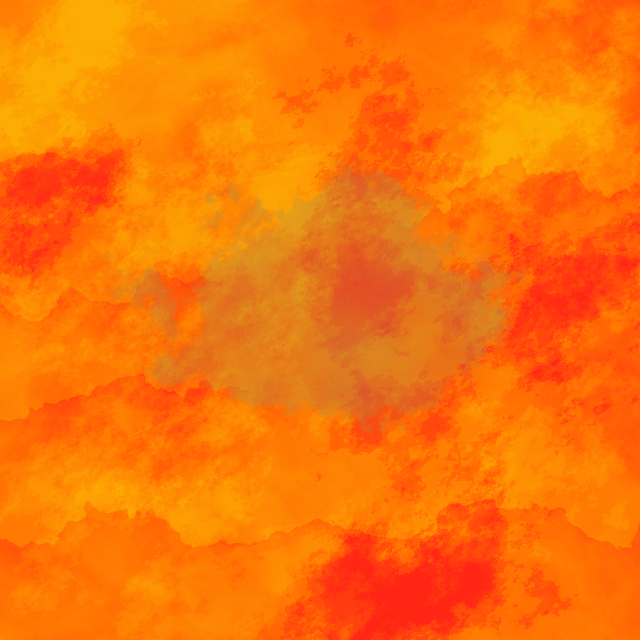
Give the GLSL for this background, as a WebGL 2 fragment shader.

```glsl
#version 300 es
precision highp float;
// Layered orange watercolour: a tone field is built from warped noise, speckle,
// crumbling diagonal blots and washes with crisp upper edges, then mapped from
// yellow to red. A thin grey-ochre veil dulls the pigment around the middle.

#define BASE_TONE 0.385
#define CLOUD_CONTRAST 0.85
#define SPECKLE_STRENGTH 0.15
#define BLOT_COUNT 13
#define HOT_STRENGTH 0.42
#define COOL_STRENGTH 0.22
#define RAGGEDNESS 3.6
#define WASH_COUNT 5
#define WASH_STRENGTH 0.22
#define VEIL_OPACITY 0.48
#define GRAIN 0.07

uniform vec2 u_resolution;
out vec4 fragColor;

const vec3 YELLOW = vec3(0.99, 0.68, 0.01);
const vec3 ORANGE = vec3(1.00, 0.43, 0.01);
const vec3 RED = vec3(1.00, 0.15, 0.08);
const vec3 OCHRE_GREY = vec3(0.70, 0.53, 0.27);

float hash(vec2 p) {
    vec3 q = fract(p.xyx * 0.1031);
    q += dot(q, q.yzx + 33.33);
    return fract((q.x + q.y) * q.z);
}

float noise(vec2 p) {
    vec2 cell = floor(p);
    vec2 f = fract(p);
    f = f * f * (3.0 - 2.0 * f);
    float low = mix(hash(cell), hash(cell + vec2(1, 0)), f.x);
    float high = mix(hash(cell + vec2(0, 1)), hash(cell + vec2(1, 1)), f.x);
    return mix(low, high, f.y);
}

// Fractal noise centred on zero; each octave is turned and doubled.
float fbm(vec2 p, int octaves, float gain) {
    float sum = 0.0, total = 0.0, amplitude = 1.0;
    for (int i = 0; i < octaves; i++) {
        sum += amplitude * noise(p);
        total += amplitude;
        amplitude *= gain;
        p = mat2(1.6, 1.2, -1.2, 1.6) * p + 17.3;
    }
    return sum / total - 0.5;
}

// Soft cloud of pigment, bent by a slower noise.
float cloudTone(vec2 p) {
    vec2 bend = vec2(fbm(p * 4.0 + 3.1, 4, 0.5), fbm(p * 4.0 + 41.7, 4, 0.5));
    return fbm(p * vec2(2.6, 3.4) + bend * 1.6 + 8.2, 7, 0.58);
}

// Sharp-edged flecks, gathered in some regions and absent in others.
float speckleTone(vec2 p) {
    float flecks = fbm(mat2(0.82, -0.57, 0.57, 0.82) * p * vec2(9.0, 11.0) + 31.0, 7, 0.74);
    float region = smoothstep(0.3, 0.65, noise(p * 4.0 + 12.5));
    float steps = smoothstep(-0.01, 0.01, flecks) + smoothstep(0.05, 0.07, flecks)
                - smoothstep(0.05, 0.07, -flecks);
    return SPECKLE_STRENGTH * region * (0.5 * steps - 0.25);
}

// Crumbling blots spread by a low-discrepancy sequence; hot ones add red.
float blotTone(vec2 p) {
    float tone = 0.0;
    for (int i = 0; i < BLOT_COUNT; i++) {
        float seed = float(i);
        vec2 center = fract(vec2(0.58, 0.53) + seed * vec2(0.7549, 0.5698));
        float radius = mix(0.12, 0.18, hash(vec2(seed, 5.0)));
        vec2 q = mat2(0.82, -0.57, 0.57, 0.82) * (p - center);
        float dist = length(q * vec2(0.85, 1.2)) / radius;
        if (dist > 2.4) continue;
        float depth = 1.0 - dist + RAGGEDNESS * fbm(q * vec2(7.0, 10.0) + seed * 13.7 + 50.0, 7, 0.72);
        float body = 0.34 * smoothstep(0.14, 0.22, depth) + 0.28 * smoothstep(0.46, 0.54, depth)
                   + 0.38 * smoothstep(-0.2, 1.1, depth);
        bool hot = i % 4 == 0 || i % 5 == 2;
        tone += body * (hot ? HOT_STRENGTH : -COOL_STRENGTH);
    }
    return tone;
}

// Broken washes: crisp dripping top edge, fading downwards.
float washTone(vec2 p) {
    float tone = 0.0;
    for (int i = 0; i < WASH_COUNT; i++) {
        float seed = float(i) * 9.1 + 2.0;
        float level = (float(i) + 0.4 + 0.6 * hash(vec2(seed, 1.0))) / float(WASH_COUNT);
        float depth = level + 0.34 * fbm(p * vec2(5.0, 4.5) + seed * 3.0, 6, 0.55) - p.y;
        float extent = smoothstep(0.44, 0.64, noise(vec2(p.x * 3.2 + seed, seed)));
        float below = max(depth, 0.0);
        float pigment = exp(-below * 6.0) + 0.2 * exp(-below * 150.0);
        tone += WASH_STRENGTH * extent * pigment * smoothstep(0.0, 0.004, depth);
    }
    return tone;
}

// Uneven elliptical veil with a frayed border.
float veilMask(vec2 p) {
    float depth = 1.0 - length((p - vec2(0.51, 0.53)) / vec2(0.31, 0.20)) + 1.7 * fbm(p * 7.0 + 71.0, 7, 0.68);
    float thickness = 0.85 + 0.7 * fbm(p * 9.0 + 23.0, 4, 0.5);
    return thickness * (0.6 * smoothstep(-0.05, 0.3, depth) + 0.4 * smoothstep(0.1, 0.17, depth));
}

void main() {
    vec2 p = gl_FragCoord.xy / u_resolution;
    float tone = BASE_TONE + CLOUD_CONTRAST * cloudTone(p) + speckleTone(p) + blotTone(p) + washTone(p);
    tone = clamp(tone + GRAIN * fbm(p * 70.0, 3, 0.8), 0.0, 1.0);
    vec3 color = mix(YELLOW, ORANGE, min(tone * 2.0, 1.0));
    color = mix(color, RED, max(tone * 2.0 - 1.0, 0.0));
    fragColor = vec4(mix(color, OCHRE_GREY, VEIL_OPACITY * veilMask(p)), 1.0);
}
```
